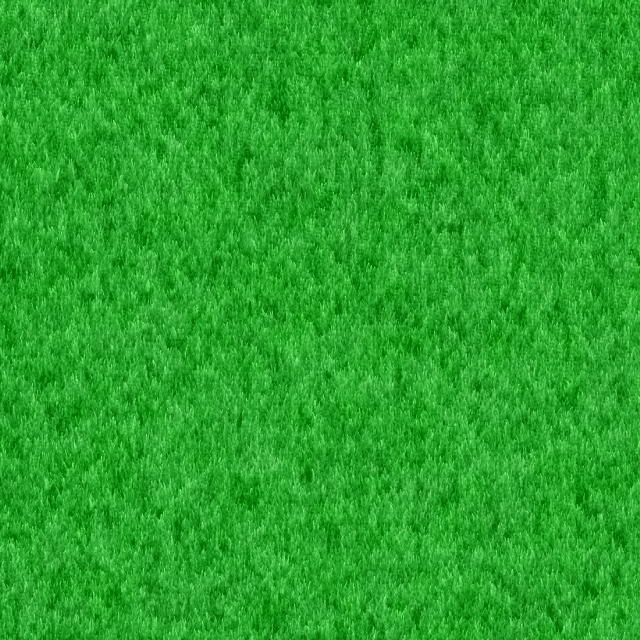
Write a three.js fragment shader that draws this texture.

```glsl
varying vec2 vUv;

const vec3 SHADE_GREEN = vec3(0.02, 0.48, 0.02);
const vec3 LAWN_GREEN = vec3(0.15, 0.64, 0.16);
const vec3 SUNLIT_GREEN = vec3(0.32, 0.79, 0.32);

const vec2 BLADE_GRID = vec2(250.0, 180.0);
const float EDGE = 0.0009;

float hash(vec2 p) {
  return fract(sin(dot(p, vec2(127.1, 311.7))) * 43758.5453);
}

float noise(vec2 p) {
  vec2 cell = floor(p);
  vec2 f = fract(p);
  vec2 s = f * f * (3.0 - 2.0 * f);
  float low = mix(hash(cell), hash(cell + vec2(1.0, 0.0)), s.x);
  float high = mix(hash(cell + vec2(0.0, 1.0)), hash(cell + vec2(1.0)), s.x);
  return mix(low, high, s.y);
}

// Brightness of the turf: broad patches, tufts, small clumps and dark pits
float turfTone(vec2 p) {
  float patches = noise(p * 8.0 + 3.7) - 0.5;
  float tufts = noise(p * vec2(56.0, 50.0) + 17.3) - 0.5;
  float clumps = noise(p * vec2(125.0, 95.0) + 41.9) - 0.5;
  float pits = smoothstep(0.6, 0.92, noise(p * vec2(72.0, 56.0) + 71.1));
  return 0.61 + 0.08 * patches + 0.28 * tufts + 0.46 * clumps - 0.36 * pits;
}

// Coverage of a tapering, leaning blade; along runs from 0 at root to 1 at tip
float bladeMask(vec2 offset, float along, float lean, float halfWidth, float len) {
  float taper = halfWidth * (1.0 - 0.65 * along * along);
  float side = abs(offset.x - lean * along * along) - taper;
  float ends = max(-offset.y, offset.y - len);
  return 1.0 - smoothstep(-EDGE, EDGE, max(side, ends));
}

// Paints one blade over the tone behind it
float paintBlade(float behind, vec2 p, vec2 cell) {
  vec2 jitter = vec2(hash(cell + 5.3), hash(cell + 23.9));
  vec2 root = (cell + jitter) / BLADE_GRID;
  float len = mix(0.006, 0.015, hash(cell + 61.7));
  float lean = (hash(cell + 83.1) - 0.5) * 0.006;
  float halfWidth = mix(0.0011, 0.0021, hash(cell + 37.4));
  vec2 offset = p - root;
  float along = clamp(offset.y / len, 0.0, 1.0);

  float variety = hash(cell + 97.2);
  float tone = turfTone(root) + 0.75 * (variety - 0.5) + 0.42 * (along - 0.55);
  tone += 0.35 * step(0.9, variety) * smoothstep(0.6, 1.0, along);
  return mix(behind, tone, bladeMask(offset, along, lean, halfWidth, len));
}

// Layers blades from the far rows to the near rows
float grassTone(vec2 p) {
  vec2 home = floor(p * BLADE_GRID);
  float tone = turfTone(p) - 0.2;
  for (int row = 0; row < 4; row++) {
    for (int column = -1; column <= 1; column++) {
      tone = paintBlade(tone, p, home + vec2(float(column), -float(row)));
    }
  }
  return tone;
}

vec3 grassColor(float tone) {
  vec3 lower = mix(SHADE_GREEN, LAWN_GREEN, tone * 2.0);
  vec3 upper = mix(LAWN_GREEN, SUNLIT_GREEN, tone * 2.0 - 1.0);
  return tone < 0.5 ? lower : upper;
}

void main() {
  float grain = noise(vUv * vec2(460.0, 370.0) + 11.6) - 0.5;
  float tone = grassTone(vUv) + 0.5 * grain;
  vec3 color = grassColor(clamp(tone, -0.15, 1.4));

  // Slightly greyer and fresher areas
  float fade = noise(vUv * 26.0 + 53.8) - 0.5;
  color += vec3(0.04, 0.0, 0.05) * fade;

  gl_FragColor = vec4(clamp(color, 0.0, 1.0), 1.0);
}
```
